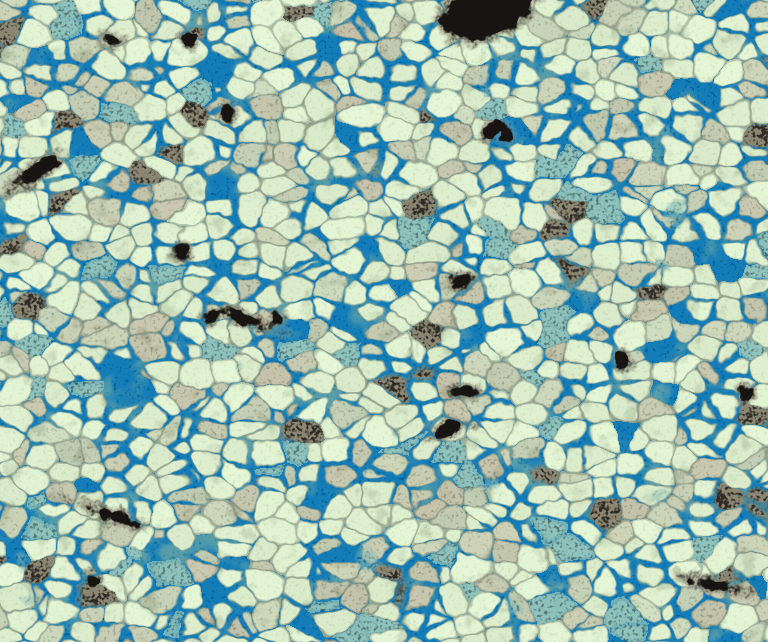
This texture is drawn by a Shadertoy shader. Its source:

```glsl
// Thin section of porous sandstone: cream grains, blue pores, brown clay and opaque specks.

vec2 hash2(vec2 p) {
    vec3 q = fract(p.xyx * vec3(0.1031, 0.1030, 0.0973));
    q += dot(q, q.yzx + 33.33);
    return fract((q.xx + q.yz) * q.zy);
}

float cornerSlope(vec2 corner, vec2 offset) {
    return dot(hash2(corner) * 2.0 - 1.0, offset);
}

float gradientNoise(vec2 p) {
    vec2 i = floor(p), f = fract(p);
    vec2 u = f * f * f * (f * (f * 6.0 - 15.0) + 10.0);
    vec2 e = vec2(1, 0);
    return mix(mix(cornerSlope(i, f), cornerSlope(i + e, f - e), u.x),
               mix(cornerSlope(i + e.yx, f - e.yx), cornerSlope(i + 1.0, f - 1.0), u.x), u.y);
}

float fbm(vec2 p) {
    return gradientNoise(p) + 0.5 * gradientNoise(p * 2.1 + 17.0) + 0.25 * gradientNoise(p * 4.3 + 41.0);
}

vec2 grainCentre(vec2 cell) {
    return cell + 0.5 + 0.92 * (hash2(cell) - 0.5);
}

// Squared distance, reduced by a random weight so that grain sizes vary
float grainPower(vec2 p, vec2 cell) {
    vec2 d = p - grainCentre(cell);
    return dot(d, d) - 0.36 * hash2(cell + 57.0).x;
}

// Returns the rounded distance to the grain border, then the grain's cell
vec3 findGrain(vec2 p) {
    vec2 base = floor(p), owner = base;
    float nearest = 1e3;
    for (int y = -2; y <= 2; y++)
    for (int x = -2; x <= 2; x++) {
        vec2 cell = base + vec2(x, y);
        float power = grainPower(p, cell);
        if (power < nearest) { nearest = power; owner = cell; }
    }
    float sum = 1e-6;
    for (int y = -2; y <= 2; y++)
    for (int x = -2; x <= 2; x++) {
        vec2 cell = base + vec2(x, y);
        if (cell == owner) continue;
        float gap = max(distance(grainCentre(cell), grainCentre(owner)), 0.1);
        sum += exp(-15.0 * (grainPower(p, cell) - nearest) / (2.0 * gap));
    }
    return vec3(-log(sum) / 15.0, owner);
}

// Ragged ellipse, about zero on its outline, in canvas heights
float blob(vec2 p, vec2 centre, vec2 radii, float angle) {
    float c = cos(angle), s = sin(angle);
    vec2 d = mat2(c, -s, s, c) * (p - centre);
    return (length(d / radii) - 1.0) * radii.y;
}

float opaqueDistance(vec2 p) {
    float d = blob(p, vec2(0.76, 0.985), vec2(0.075, 0.042), 0.35);
    for (int i = 0; i < 18; i++) {
        vec2 a = hash2(vec2(i, 3)), b = hash2(vec2(i, 71));
        vec2 radii = vec2(mix(0.010, 0.036, b.x * b.x), mix(0.006, 0.013, b.y));
        d = min(d, blob(p, a * vec2(1.2, 1.0), radii, 1.4 * (b.y - 0.4)));
    }
    return d + 0.012 * fbm(p * 45.0);
}

void mainImage(out vec4 fragColor, in vec2 fragCoord) {
    vec2 p = fragCoord / iResolution.y;
    float soft = max(0.045, 20.0 / iResolution.y);

    // Grain packing, slightly flattened and bent
    vec2 q = p * vec2(25.0, 32.0);
    q += 0.45 * vec2(gradientNoise(p * 15.0), gradientNoise(p * 15.0 + 31.0));
    q += 0.13 * vec2(gradientNoise(p * 75.0), gradientNoise(p * 75.0 + 53.0));
    vec3 grain = findGrain(q);
    vec2 kind = hash2(grain.yz + 19.0);
    vec2 tone = hash2(grain.yz + 113.0);

    float speck = gradientNoise(p * 210.0) + 0.5 * gradientNoise(p * 120.0 + 9.0);
    float stain = fbm(p * 28.0 + 5.0);
    float opaque = opaqueDistance(p);

    // Grain body: clear quartz, dull beige feldspar or brown clay
    vec3 color = vec3(0.90, 0.97, 0.84) - 0.05 * tone.x;
    float dull = step(0.74, kind.x) * mix(0.5, 1.0, tone.y);
    color = mix(color, mix(vec3(0.74, 0.79, 0.69), vec3(0.77, 0.75, 0.66), tone.x), dull);
    color -= (0.05 + 0.10 * dull) * smoothstep(0.05, 0.5, speck);
    color -= 0.10 * smoothstep(0.1, 0.6, stain);
    vec3 clay = mix(vec3(0.55, 0.53, 0.45), vec3(0.18, 0.17, 0.15), smoothstep(-0.15, 0.35, speck + 0.5 * stain));
    float brown = step(0.10, kind.x) * step(kind.x, 0.135);
    brown = max(brown, 0.8 * (1.0 - smoothstep(0.0, 0.012, opaque)));
    color = mix(color, clay, brown);

    // Grey rim where grains touch
    float openness = smoothstep(-0.25, 0.32, gradientNoise(p * 13.0 + 80.0) + 0.4 * gradientNoise(p * 34.0));
    float poreWidth = mix(-0.05, 0.11, openness) + 0.06 * (tone.y - 0.5);
    float rim = 1.0 - smoothstep(0.0, 0.085, grain.x - max(poreWidth, 0.0));
    color = mix(color, vec3(0.48, 0.53, 0.46), rim * mix(0.45, 0.75, tone.x));

    // Blue resin in the pores, cloudy in places
    float cloud = smoothstep(0.0, 0.5, fbm(p * 17.0 + 60.0));
    vec3 resin = mix(vec3(0.08, 0.49, 0.72), vec3(0.34, 0.62, 0.67), cloud);
    resin -= 0.10 * smoothstep(0.1, 0.5, speck);
    float pore = 1.0 - smoothstep(-soft, soft, grain.x - poreWidth);
    pore = max(pore, step(kind.x, 0.05));
    color = mix(color, resin, pore * (1.0 - 0.5 * brown));

    // Speckled microporous patches
    float micro = step(0.05, kind.x) * step(kind.x, 0.10);
    micro = max(micro, 0.7 * smoothstep(0.42, 0.62, fbm(p * 11.0 + 200.0)));
    vec3 porous = mix(vec3(0.50, 0.73, 0.73), vec3(0.26, 0.42, 0.43), smoothstep(-0.05, 0.45, speck));
    color = mix(color, porous, 0.85 * micro);

    // Opaque fragments
    color = mix(vec3(0.09, 0.08, 0.07), color, smoothstep(-0.0015, 0.0025, opaque));
    fragColor = vec4(clamp(color, 0.0, 1.0), 1.0);
}
```
